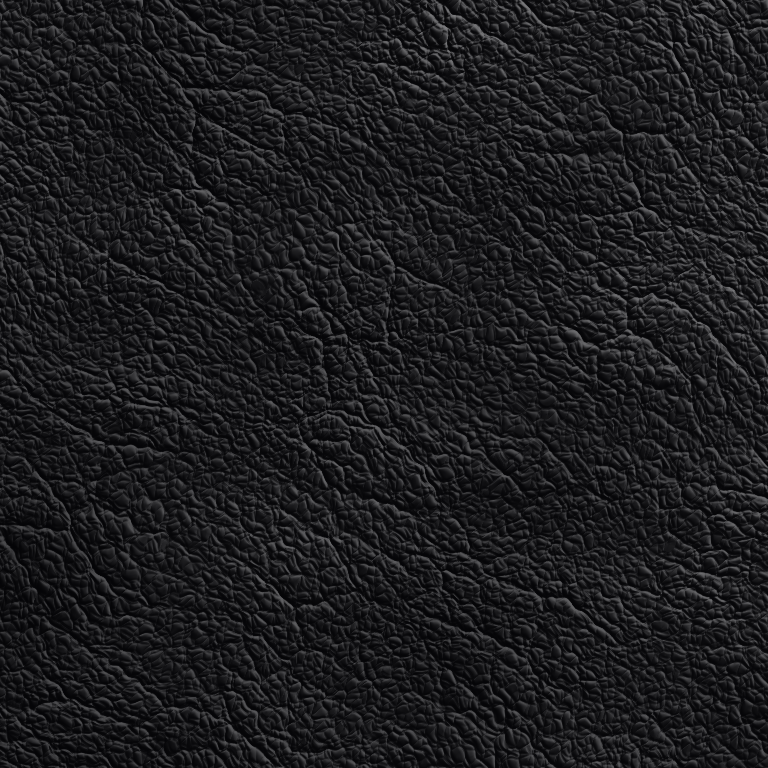
This texture is drawn by a WebGL 1 fragment shader. Its source:

```glsl
precision highp float;
uniform vec2 u_resolution;

#define BUMP_FREQ 88.0
#define GRAIN_FREQ 58.0
#define WRINKLE_FREQ 30.0
#define CREASE_FREQ 13.0
#define BUMP_DEPTH 0.36
#define GRAIN_DEPTH 0.44
#define WRINKLE_DEPTH 0.62
#define CREASE_DEPTH 0.85
#define CREASE_ANGLE -0.66
#define RELIEF 8.2
#define MID_TONE 0.085
#define TONE_RANGE 0.66

vec2 hash2(vec2 p) {
  vec3 q = fract(vec3(p.xyx) * vec3(0.1031, 0.1030, 0.0973));
  q += dot(q, q.yzx + 33.33);
  return fract((q.xx + q.yz) * q.zy);
}

// Sum of sines in turning directions, roughly -1 to 1
float waves(vec2 p) {
  float sum = 0.0;
  for (int i = 0; i < 4; i++) {
    float k = float(i);
    vec2 dir = vec2(cos(k * 2.4 + 0.5), sin(k * 2.4 + 0.5));
    sum += sin(dot(p, dir) * (1.0 + 0.37 * k) + k * 1.9);
  }
  return sum * 0.35;
}

vec2 warp(vec2 p) {
  vec2 broad = vec2(waves(p * 11.0), waves(p.yx * 13.0 + 4.0));
  vec2 tight = vec2(waves(p * 127.0 + 2.0), waves(p.yx * 141.0 + 7.0));
  return p + 0.015 * broad + 0.0027 * tight;
}

// Cellular noise: zero on the cell borders, rising inwards
float cellBorder(vec2 p) {
  vec2 cell = floor(p);
  vec2 local = p - cell;
  float nearest = 8.0;
  float second = 8.0;
  for (int y = -1; y <= 1; y++) {
    for (int x = -1; x <= 1; x++) {
      vec2 offset = vec2(float(x), float(y));
      float d = length(offset + hash2(cell + offset) - local);
      second = min(second, max(nearest, d));
      nearest = min(nearest, d);
    }
  }
  return second - nearest;
}

// Rounded pillow that falls steeply into its border
float pillow(vec2 p, float width) {
  return 1.0 - exp(-cellBorder(p) / width);
}

float leatherHeight(vec2 p) {
  vec2 w = warp(p);
  float c = cos(CREASE_ANGLE);
  float s = sin(CREASE_ANGLE);
  vec2 along = vec2(c * w.x + s * w.y, c * w.y - s * w.x);

  float grainMask = 0.85 + 0.3 * waves(p * 23.0 + 17.0);
  float wrinkleMask = 0.7 + 0.4 * waves(p * 19.0 + 11.0);
  float creaseMask = smoothstep(-0.7, 0.7, waves(p * 15.0 + 31.0));

  float bump = pillow(w * BUMP_FREQ + 19.0, 0.4);
  float grain = pillow(along * GRAIN_FREQ * vec2(0.8, 1.05) + 7.0, 0.27);
  float wrinkle = pillow(along * WRINKLE_FREQ * vec2(0.55, 1.0) + 41.0, 0.13);
  float crease = pillow(along * CREASE_FREQ * vec2(0.5, 1.0) + 83.0, 0.06);
  return BUMP_DEPTH * bump
       + GRAIN_DEPTH * grainMask * grain
       + WRINKLE_DEPTH * wrinkleMask * wrinkle
       + CREASE_DEPTH * creaseMask * crease;
}

void main() {
  float size = min(u_resolution.x, u_resolution.y);
  vec2 p = gl_FragCoord.xy / size;

  // Slope towards a light at the upper right
  vec2 toLight = normalize(vec2(0.55, 0.83));
  vec2 probe = toLight * max(0.0015, 0.7 / size);
  float slope = RELIEF * (leatherHeight(p - probe) - leatherHeight(p + probe));

  // Soft limit keeps highlights and shadows in range
  float shade = slope / sqrt(1.0 + slope * slope / 5.8);

  // Uneven sheen, a little lighter near the light
  float sheen = 0.1 * waves(p * 9.0 + 3.0) + 0.2 * (p.x + p.y - 1.0);

  float tone = MID_TONE * exp(TONE_RANGE * shade + sheen);
  vec3 coolTint = vec3(0.0, 0.0, 0.009);
  gl_FragColor = vec4(vec3(tone) + coolTint, 1.0);
}
```
